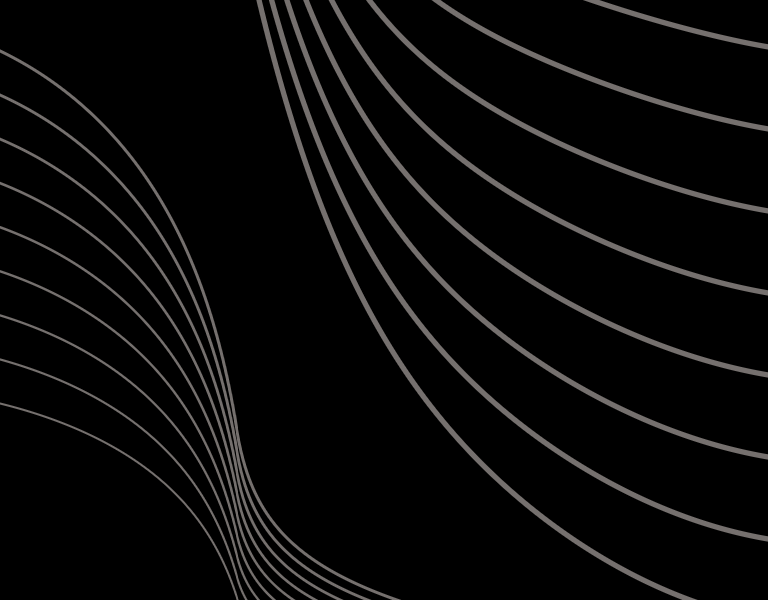
Reproduce this background procedurally as a Shadertoy shader.

```glsl
// Two families of thin warm-grey curves sweeping over a black background.

// Coverage of the lines at whole levels 0..last; halfWidth is in canvas heights.
float contourLines(float level, float last, float halfWidth) {
    float nearest = clamp(floor(level + 0.5), 0.0, last);
    float levelPerPixel = max(length(vec2(dFdx(level), dFdy(level))), 1e-6);
    float pixelsAway = abs(level - nearest) / levelPerPixel;
    return clamp(0.5 + halfWidth * iResolution.y - pixelsAway, 0.0, 1.0);
}

// Broad fan: level 0 is the lowest curve, spacing tightens to the left.
float fanLevel(vec2 p) {
    float u = max(1.28 - p.x, 0.0);
    float lowest = -0.035 + 0.17 * u + 0.762 * u * u + 1.032 * pow(u, 6.7);
    float spacing = max(0.1367 - 0.081 * pow(u, 2.2), 0.05);
    return (p.y - lowest) / spacing;
}

// S-shaped bundle: level 0 is the upper curve, steepest at the pinch.
float bundleLevel(vec2 p) {
    float x = p.x - 0.3967;
    float left = max(-x, 0.0);
    float right = max(x, 0.0);
    float rise = 0.2817 * log(1.0 + left / 0.045)
               + 0.39 * left * (0.3967 - left)
               - 0.0992 * log(1.0 + right / 0.0183);
    return (0.2717 + rise - p.y) / (0.0342 + 0.061 * rise);
}

void mainImage(out vec4 fragColor, in vec2 fragCoord) {
    vec2 p = fragCoord / iResolution.y;

    // Bundle strokes thin out toward the lower curves
    float bundle = bundleLevel(p);
    float bundleWidth = mix(0.0025, 0.0017, clamp(bundle / 8.0, 0.0, 1.0));

    float ink = max(contourLines(fanLevel(p), 7.0, 0.0044),
                    contourLines(bundle, 8.0, bundleWidth));
    fragColor = vec4(vec3(0.46, 0.44, 0.43) * ink, 1.0);
}
```
